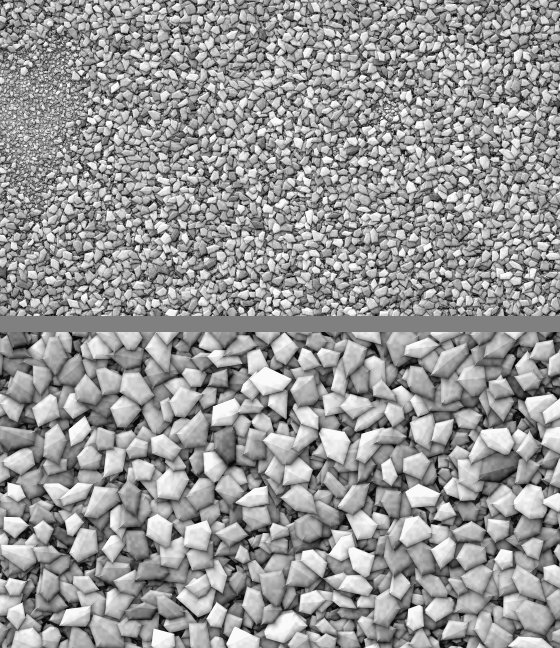
Top: the whole. Bottom: its middle third, enlarged.
Write a Shadertoy shader that draws this texture.

```glsl
// Crushed grey gravel: angular chips over dark gaps, with patches of fine grit.

const float CHIP_SIZE = 0.030;        // grid cell of the top chips, in canvas heights
const float PEBBLE_SIZE = 0.019;      // smaller chips in the gaps
const float GRIT_SIZE = 0.0105;       // finest grains
const float GROUND_TONE = 0.30;
const float GAP_DARKNESS = 0.55;      // brightness of grit seen deep between chips
const float DARKEST_CHIP = 0.58;
const float LIGHTEST_CHIP = 0.93;
const float SHADOW_DEPTH = 0.77;
const float BEVEL_CONTRAST = 0.17;
const float SURFACE_GRAIN = 0.18;
const float MIDTONE_LIFT = 0.32;
const vec2 LIGHT = vec2(-0.45, 0.89); // direction towards the light
const int SIDES = 5;
const float TAU = 6.2831853;

vec3 hash3(vec2 p) {
    vec3 q = fract(p.xyx * vec3(0.1031, 0.1030, 0.0973));
    q += dot(q, q.yxz + 33.33);
    return fract((q.xxy + q.yzz) * q.zyx);
}

float valueNoise(vec2 p) {
    vec2 cell = floor(p), f = fract(p);
    f = f * f * (3.0 - 2.0 * f);
    float low = mix(hash3(cell).x, hash3(cell + vec2(1, 0)).x, f.x);
    float high = mix(hash3(cell + vec2(0, 1)).x, hash3(cell + vec2(1, 1)).x, f.x);
    return mix(low, high, f.y);
}

// How far the chips give way to grit: 0 = only chips, near 1 = mostly grit
float grittiness(vec2 p) {
    float ragged = 0.6 * valueNoise(p * 9.0 + 40.0) + 0.4 * valueNoise(p * 23.0 + 90.0) - 0.5;
    float leftPatch = length((p - vec2(0.08, 0.60)) / vec2(0.29, 0.36));
    float rightPatch = length((p - vec2(1.23, 0.65)) / vec2(0.12, 0.10)) + 0.4;
    return 0.93 * (1.0 - smoothstep(0.2, 1.25, min(leftPatch, rightPatch) + 0.9 * ragged));
}

// Convex polygon with uneven sides: x = distance, yz = normal of the nearest side
vec3 chipShape(vec2 q, float radius, vec3 rnd) {
    vec3 nearest = vec3(-1.0, 0.0, 1.0);
    for (int k = 0; k < SIDES; k++) {
        vec2 wobble = fract(rnd.xy * (17.3 + 7.1 * float(k)) + rnd.z);
        float angle = TAU * (float(k) + 0.7 * wobble.x) / float(SIDES);
        vec2 normal = vec2(cos(angle), sin(angle));
        float d = dot(q, normal) - radius * mix(0.62, 1.12, wobble.y);
        if (d > nearest.x) nearest = vec3(d, normal);
    }
    nearest.x = max(nearest.x, length(q) - 1.36 * radius);
    return nearest;
}

// Paints one layer of chips over grey; fade thins it out where grit takes over
void layChips(inout float grey, vec2 p, float cellSize, float seed, float fade) {
    float edge = 0.75 / iResolution.y;
    for (int j = -1; j <= 1; j++)
    for (int i = -1; i <= 1; i++) {
        vec2 id = floor(p / cellSize) + vec2(i, j);
        vec3 place = hash3(id + seed), look = hash3(id + seed + 57.0);
        vec2 centre = (id + 0.5 + 0.75 * (place.xy - 0.5)) * cellSize;
        float grit = fade * grittiness(centre);
        if (look.x < grit) continue;

        // Local frame of the chip, stretched along its own axis
        float turn = TAU * place.z, c = cos(turn), s = sin(turn);
        mat2 frame = mat2(c, -s, s, c);
        float stretch = mix(1.0, 1.33, look.y);
        vec2 q = frame * (p - centre) * vec2(1.0 / stretch, stretch);
        vec2 light = frame * LIGHT;
        float radius = cellSize * mix(0.35, 0.60, look.z) * (1.0 - 0.5 * grit);
        vec3 shape = chipShape(q, radius, look);
        float d = shape.x, facing = dot(shape.yz, light);

        // Contact shadow, deepest on the side away from the light
        float shadow = exp(-max(d, 0.0) / (0.11 * cellSize)) * (0.66 - 0.34 * facing);
        grey *= 1.0 - SHADOW_DEPTH * shadow * (1.0 - 0.4 * grit);

        // Flat top broken by a ridge, tilted faces near the rim
        float pick = fract(look.x * 13.7 + place.z);
        float tone = mix(DARKEST_CHIP, LIGHTEST_CHIP, pick);
        if (look.y > 0.95) tone *= 0.65;
        float ridge = q.y + 0.35 * q.x + radius * (place.x - 0.5);
        tone += 0.13 * light.y * (smoothstep(-edge, edge, ridge) - 0.5);
        tone += 0.07 * dot(q, light) / radius;
        tone += BEVEL_CONTRAST * facing * smoothstep(-0.42 * radius, -0.1 * radius, d);
        tone -= 0.12 * smoothstep(-0.2 * radius, 0.0, d);
        grey = mix(grey, tone, 1.0 - smoothstep(-edge, edge, d));
    }
}

void mainImage(out vec4 fragColor, in vec2 fragCoord) {
    vec2 p = fragCoord / iResolution.y;
    float grit = grittiness(p);

    // Ground and grit, then ever larger chips on top
    float grey = GROUND_TONE + 0.25 * grit;
    layChips(grey, p, GRIT_SIZE, 11.0, 0.0);
    grey = mix(grey * GAP_DARKNESS, 0.14 + 0.85 * grey, grit);
    layChips(grey, p + 0.3 * PEBBLE_SIZE, 0.75 * PEBBLE_SIZE, 631.0, 0.6);
    layChips(grey, p, PEBBLE_SIZE, 131.0, 0.75);
    layChips(grey, p + 0.4 * CHIP_SIZE, CHIP_SIZE, 271.0, 1.0);
    layChips(grey, p, CHIP_SIZE, 419.0, 1.0);

    // Rough mineral surface, brighter midtones and slightly dim corners
    float grain = 0.6 * valueNoise(p * 290.0) + 0.4 * valueNoise(p * 130.0 + 7.0);
    grey += SURFACE_GRAIN * (grain - 0.5);
    grey += MIDTONE_LIFT * grey * (1.0 - grey) - 0.01;
    vec2 fromMiddle = fragCoord / iResolution.xy - 0.5;
    grey *= 1.03 - 0.18 * dot(fromMiddle, fromMiddle);
    fragColor = vec4(vec3(clamp(grey, 0.04, 0.98)), 1.0);
}
```
